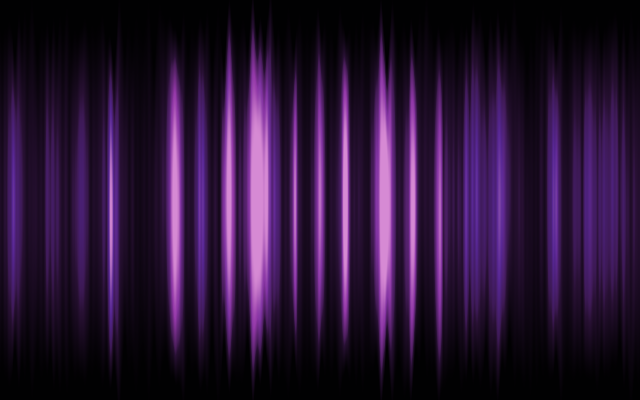
This background is drawn by a WebGL 2 fragment shader. Its source:

```glsl
#version 300 es
precision highp float;
// Vertical curtains of violet and pink light on black.
// Soft beams are summed across x, combed into fine streaks by 1D gradient
// noise, faded towards top and bottom, then mapped through a colour ramp.

#define HALF_HEIGHT 0.445
#define HEIGHT_JITTER 0.10
#define CENTER_Y 0.495
#define CENTER_JITTER 0.05
#define HALO_WIDTH 2.6
#define HALO_GAIN 0.24
#define BASE_GLOW 0.105
#define STREAK_CONTRAST 0.75

uniform vec2 u_resolution;
out vec4 fragColor;

const vec3 BLACK  = vec3(0.004, 0.002, 0.007);
const vec3 PLUM   = vec3(0.21, 0.085, 0.27);
const vec3 VIOLET = vec3(0.34, 0.15, 0.58);
const vec3 ORCHID = vec3(0.58, 0.22, 0.66);
const vec3 PINK   = vec3(0.84, 0.54, 0.83);

// Each beam: center x, half width, strength.
const int BEAMS = 10;
const vec3 BRIGHT[BEAMS] = vec3[](
  vec3(0.274, 0.0085, 0.78), vec3(0.358, 0.0080, 0.62),
  vec3(0.402, 0.0105, 0.90), vec3(0.461, 0.0040, 0.58),
  vec3(0.500, 0.0055, 0.62), vec3(0.540, 0.0050, 0.86),
  vec3(0.601, 0.0095, 0.95), vec3(0.645, 0.0055, 0.74),
  vec3(0.687, 0.0070, 0.46), vec3(0.416, 0.0050, 0.30));
const vec3 DIM[BEAMS] = vec3[](
  vec3(0.022, 0.0100, 0.34), vec3(0.082, 0.0120, 0.17),
  vec3(0.128, 0.0100, 0.19), vec3(0.176, 0.0090, 0.46),
  vec3(0.313, 0.0075, 0.38), vec3(0.428, 0.0070, 0.34),
  vec3(0.738, 0.0160, 0.32), vec3(0.780, 0.0110, 0.42),
  vec3(0.867, 0.0070, 0.40), vec3(0.945, 0.0420, 0.22));

// Random slope from -1 to 1 for a lattice cell.
float slope(float cell) {
  return 2.0 * fract(sin(cell * 127.1 + 31.7) * 4375.85) - 1.0;
}

// 1D gradient noise, roughly -1 to 1.
float noise(float x) {
  float i = floor(x), f = x - i;
  float s = f * f * f * (f * (f * 6.0 - 15.0) + 10.0);
  return 2.0 * mix(slope(i) * f, slope(i + 1.0) * (f - 1.0), s);
}

// Bright core with a wide, weak halo.
float beam(float x, vec3 b) {
  float d = (x - b.x) / b.y;
  float h = d / HALO_WIDTH;
  return b.z * (exp(-d * d) + HALO_GAIN * exp(-h * h));
}

// Vertical fade whose reach and center vary from streak to streak.
float fade(vec2 p) {
  float center = CENTER_Y + CENTER_JITTER * noise(p.x * 37.0 + 5.0);
  float reach = HALF_HEIGHT + HEIGHT_JITTER * noise(p.x * 110.0 + 9.0);
  float d = min(abs(p.y - center) / reach, 1.0);
  return pow(1.0 - d * d, 1.45);
}

// Dark plum, through violet or orchid, to pale pink.
vec3 ramp(float level, float warmth) {
  vec3 middle = mix(VIOLET, ORCHID, warmth);
  vec3 c = mix(BLACK, PLUM, clamp(level / 0.27, 0.0, 1.0));
  c = mix(c, middle, clamp((level - 0.20) / 0.34, 0.0, 1.0));
  return mix(c, PINK, smoothstep(0.50, 1.0, level));
}

void main() {
  vec2 p = gl_FragCoord.xy / u_resolution;

  // Sum the beams.
  float bright = 0.0, dim = 0.0;
  for (int i = 0; i < BEAMS; i++) {
    bright += beam(p.x, BRIGHT[i]);
    dim += beam(p.x, DIM[i]);
  }

  // Fine streaks and a faint uneven glow between the beams.
  float streak = 0.45 * noise(p.x * 83.0) + 0.55 * noise(p.x * 171.0 + 17.0);
  float glow = BASE_GLOW * (1.0 + 0.9 * noise(p.x * 29.0 + 3.0));
  float contrast = STREAK_CONTRAST * mix(1.0, 0.4, smoothstep(0.3, 0.9, bright));
  float level = (bright + dim + glow) * max(1.0 + contrast * streak, 0.0);

  // Fade vertically and tint: violet for dim beams, pink for bright ones.
  float warmth = bright / (bright + dim + 0.15) + 0.35 * noise(p.x * 97.0 + 41.0);
  vec3 color = ramp(level * fade(p), clamp(warmth, 0.0, 1.0));
  fragColor = vec4(color, 1.0);
}
```
